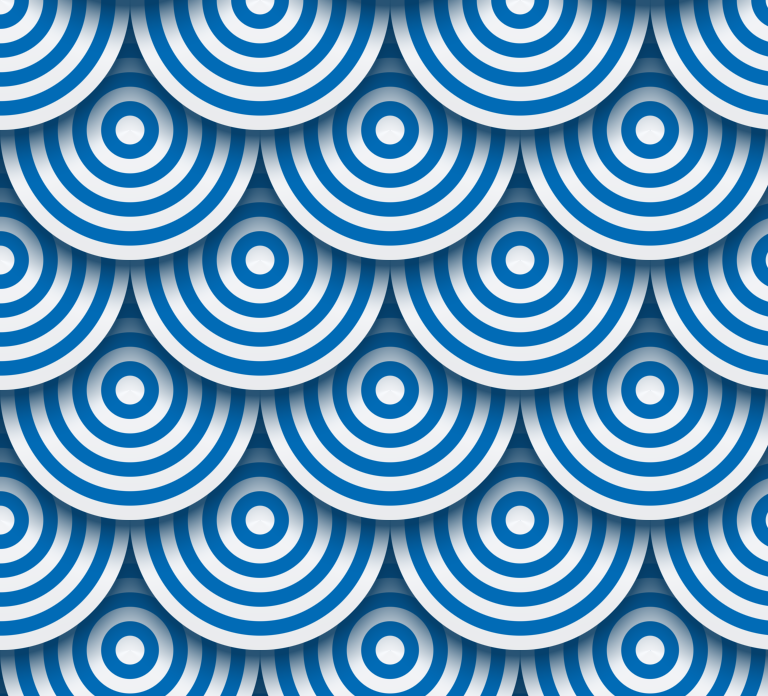
Give the GLSL for this pattern, as a Shadertoy shader.

```glsl
// Overlapping fish-scale discs with concentric blue and white rings.
// Discs sit in half-shifted rows; each row lies over the row below it
// and drops a soft blue shadow. Lengths are in disc radii, y points down.

#define RADIUS 0.1693            // disc radius as a share of canvas width
#define RINGS 9.0                // bands from centre to rim
#define SHADOW_REACH 0.43
#define SHADOW_DROP 0.045
#define SHADOW_DEPTH 0.85
#define SHEEN 0.035
#define BLUE vec3(0.005, 0.42, 0.715)
#define WHITE_CENTRE vec3(0.955, 0.96, 0.97)
#define WHITE_RIM vec3(0.915, 0.92, 0.93)
#define SHADOW_COLOUR vec3(0.02, 0.22, 0.37)

// Offset from the nearest disc centre in a given row
vec2 fromDisc(vec2 p, float row) {
    return vec2(mod(p.x - row + 1.0, 2.0) - 1.0, p.y - row);
}

// Ringed face of one disc, with faint bright spokes on the white bands
vec3 discFace(vec2 q, float pixel) {
    float r = length(q);
    float band = min(r * RINGS, RINGS - 0.5);
    float wave = abs(mod(band - 0.5, 2.0) - 1.0) - 0.5;
    float soft = 0.75 * RINGS * pixel;
    float spoke = q.y / max(r, 0.001) - 0.4;
    vec3 white = mix(WHITE_CENTRE, WHITE_RIM, min(r, 1.0));
    white += SHEEN * exp(-18.0 * spoke * spoke);
    return mix(BLUE, white, smoothstep(-soft, soft, wave));
}

// Light left after the shadows of a row of discs
float rowLight(vec2 q) {
    float light = 1.0;
    for (int i = -1; i <= 1; i++) {
        vec2 d = q - vec2(2.0 * float(i), SHADOW_DROP);
        float gap = length(d) - 1.0;
        float shade = clamp(1.0 - gap / SHADOW_REACH, 0.0, 1.0);
        light *= 1.0 - SHADOW_DEPTH * shade * shade;
    }
    return light;
}

void mainImage(out vec4 fragColor, in vec2 fragCoord) {
    float pixel = 1.0 / (RADIUS * iResolution.x);
    vec2 p = vec2(fragCoord.x, iResolution.y - fragCoord.y) * pixel;
    float row = floor(p.y);

    vec2 above = fromDisc(p, row - 1.0);
    vec2 upper = fromDisc(p, row);
    vec2 lower = fromDisc(p, row + 1.0);

    // Shade both candidate discs, then lay the upper over the lower
    float lightAbove = rowLight(above);
    float lightLower = lightAbove * rowLight(upper);
    vec3 front = mix(SHADOW_COLOUR, discFace(upper, pixel), lightAbove);
    vec3 back = mix(SHADOW_COLOUR, discFace(lower, pixel), lightLower);

    float cover = smoothstep(-0.75 * pixel, 0.75 * pixel, 1.0 - length(upper));
    fragColor = vec4(mix(back, front, cover), 1.0);
}
```
